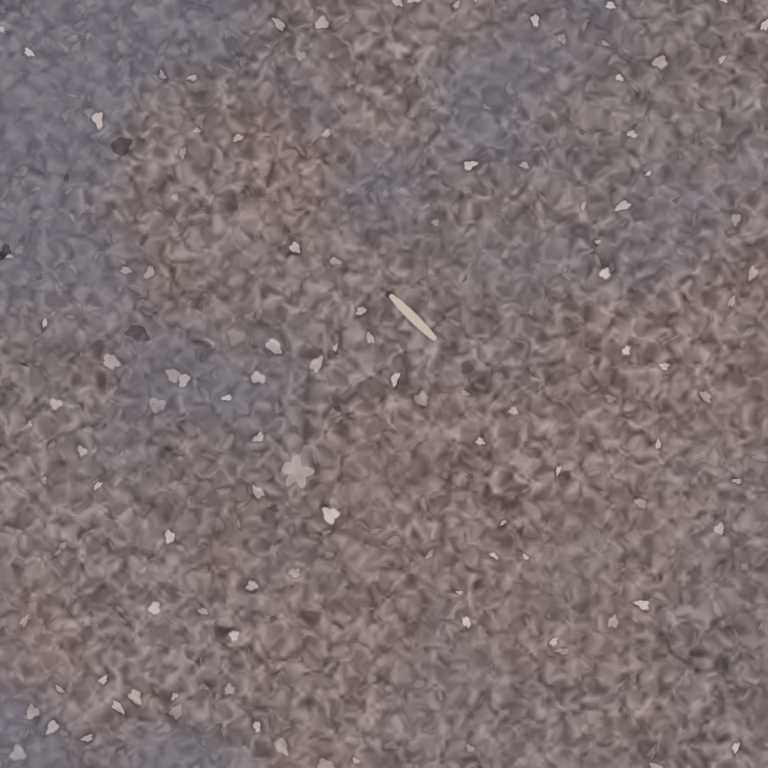
A Shadertoy shader for this texture:

```glsl
const vec3 GROUND = vec3(0.490, 0.446, 0.442);
const vec3 COOL_TINT = vec3(-0.035, -0.012, 0.026);
const vec3 WARM_TINT = vec3(0.018, -0.004, -0.016);
const vec3 PALE_GRAIN = vec3(0.61, 0.56, 0.55);
const vec3 CHIP = vec3(0.80, 0.75, 0.74);
const vec3 PIT = vec3(0.27, 0.235, 0.24);
const vec3 SLIVER = vec3(0.77, 0.72, 0.68);
const float COARSE_FREQ = 85.0;
const float FINE_FREQ = 150.0;
const float COARSE_CONTRAST = 0.19;
const float FINE_CONTRAST = 0.15;
const float EDGE = 0.0018;
const float TAU = 6.2831853;

float hash(vec2 p) {
    return fract(sin(dot(p, vec2(127.1, 311.7))) * 43758.5453);
}

float noise(vec2 p) {
    vec2 i = floor(p), f = fract(p);
    f = f * f * (3.0 - 2.0 * f);
    return mix(mix(hash(i), hash(i + vec2(1, 0)), f.x),
               mix(hash(i + vec2(0, 1)), hash(i + vec2(1, 1)), f.x), f.y);
}

float fbm(vec2 p) {
    float sum = 0.0, weight = 0.5;
    for (int i = 0; i < 3; i++) {
        sum += weight * noise(p);
        p = p * 2.03 + 17.3;
        weight *= 0.5;
    }
    return sum / 0.875;
}

mat2 rotation(float a) {
    float c = cos(a), s = sin(a);
    return mat2(c, s, -s, c);
}

// Scattered irregular stones: x is coverage, y is the rim around them
vec2 scatter(vec2 uv, float cells, float chance, float radius, float seed) {
    vec2 cell = floor(uv * cells);
    vec2 result = vec2(0.0);
    for (int y = -1; y <= 1; y++)
    for (int x = -1; x <= 1; x++) {
        vec2 id = cell + vec2(x, y);
        vec2 key = id + seed;
        if (hash(key) > chance) continue;
        vec2 jitter = vec2(hash(key + 3.7), hash(key + 8.1));
        vec2 p = rotation(hash(key + 5.3) * TAU) * (uv - (id + jitter) / cells);
        p.x *= mix(1.0, 2.0, hash(key + 1.9));
        float size = radius * mix(0.55, 1.25, pow(hash(key + 6.4), 1.5));
        float angle = atan(p.y, p.x);
        float lobes = 0.16 * sin(3.0 * angle + TAU * jitter.x)
                    + 0.10 * sin(5.0 * angle + TAU * jitter.y);
        float d = length(p) - size * (1.0 + lobes);
        float strength = mix(0.45, 1.0, hash(key + 2.6));
        result.x = max(result.x, strength * smoothstep(EDGE, -EDGE, d));
        result.y = max(result.y, strength * smoothstep(0.005, 0.0, abs(d - 0.003)));
    }
    return result;
}

float segment(vec2 p, vec2 a, vec2 b, float width) {
    vec2 ab = b - a;
    float t = clamp(dot(p - a, ab) / dot(ab, ab), 0.0, 1.0);
    return length(p - a - ab * t) - width * (0.55 + 1.8 * t * (1.0 - t));
}

void mainImage(out vec4 fragColor, in vec2 fragCoord) {
    vec2 uv = fragCoord / iResolution.y;

    // Broad patches of cool and warm ground
    float cool = fbm(uv * 4.0 + 21.0) + 0.35 * (uv.y - uv.x * 0.4 - 0.3);
    cool = smoothstep(0.42, 0.78, cool);
    float warm = smoothstep(0.35, 0.75, fbm(uv * 5.0 + 63.0)) * (1.0 - cool);
    vec3 color = GROUND + COOL_TINT * cool + WARM_TINT * warm;
    color += 0.035 * (fbm(uv * 9.0 + 5.0) - 0.5);

    // Warped gritty mottling, calmer on the cool patches
    vec2 warp = vec2(noise(uv * 60.0 + 9.0), noise(uv * 60.0 + 41.0)) - 0.5;
    vec2 p = uv + 0.012 * warp;
    float grit = COARSE_CONTRAST * (noise(p * COARSE_FREQ) - 0.5)
               + FINE_CONTRAST * (noise(p * FINE_FREQ + 33.0) - 0.5);
    float rough = mix(1.1, 0.65, cool) * mix(0.75, 1.2, noise(uv * 13.0));
    color += grit * rough * vec3(1.0, 0.96, 0.94);

    // Pale grains
    vec2 grains = scatter(p, 48.0, 0.34, 0.0060, 11.0);
    color -= 0.025 * grains.y * (1.0 - grains.x);
    color = mix(color, PALE_GRAIN + 0.4 * grit, 0.55 * grains.x);

    // Dark pits
    float pits = scatter(p, 9.0, 0.10, 0.014, 57.0).x;
    pits = max(pits, 0.6 * scatter(p, 24.0, 0.08, 0.007, 83.0).x);
    color = mix(color, PIT + 0.5 * grit, 0.85 * pits);

    // Bright chips with shaded rims
    vec2 chips = scatter(uv + 0.005 * warp, 22.0, 0.17, 0.0082, 131.0);
    color -= 0.06 * chips.y * (1.0 - chips.x);
    color = mix(color, CHIP + 0.3 * grit, 0.92 * chips.x);

    // One broad ragged flake
    vec2 q = uv - vec2(0.387, 0.385) + 0.008 * warp;
    float flake = length(q) - 0.017 - 0.005 * sin(5.0 * atan(q.y, q.x) + 0.7);
    color = mix(color, CHIP - 0.12 + 0.3 * grit, 0.9 * smoothstep(EDGE, -EDGE, flake));

    // One thin pale sliver with a soft shadow
    float sliver = segment(uv, vec2(0.510, 0.614), vec2(0.565, 0.560), 0.0063);
    color -= 0.06 * smoothstep(0.006, 0.0, sliver);
    color = mix(color, SLIVER, smoothstep(EDGE, -EDGE, sliver));

    fragColor = vec4(clamp(color, 0.0, 1.0), 1.0);
}
```
